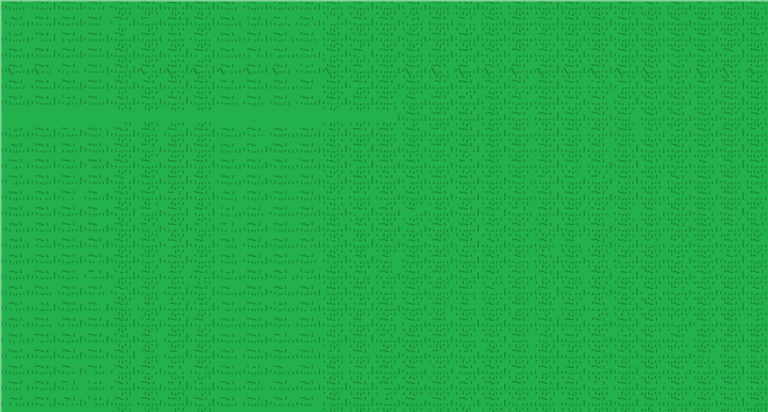
This texture is drawn by a WebGL 1 fragment shader. Its source:

```glsl
precision highp float;

uniform vec2 u_resolution;

#define REPEATS vec2(29.0, 26.0)
#define SLOTS vec2(6.0, 3.0)
#define GROUND vec3(0.133, 0.694, 0.300)
#define INK vec3(0.105, 0.540, 0.225)
#define EDGE vec3(0.52, 0.83, 0.61)
#define STROKE 0.0034
#define DASH_MIN 0.0045
#define DASH_MAX 0.0100
#define EDGE_WIDTH 0.0036
#define KEEP 0.78
#define WEAR 0.06

float hash(vec2 p) {
  vec3 h = fract(vec3(p.xyx) * 0.1031);
  h += dot(h, h.yzx + 33.33);
  return fract((h.x + h.y) * h.z);
}

// Antialiased coverage of a box; lengths are fractions of canvas height
float boxCover(vec2 offset, vec2 size, float pixel) {
  vec2 c = clamp(0.5 + (0.5 * size - abs(offset)) / pixel, 0.0, 1.0);
  return c.x * c.y;
}

// Little strokes, alike in every tile, with some lost by column and by wear
float motif(vec2 local, vec2 tile, vec2 tileSize, float pixel) {
  float group = hash(vec2(floor(tile.x / 4.0), 5.7));
  float sparse = step(tile.x, 14.5) * step(0.45, group);
  float ink = 0.0;
  for (int i = 0; i < 18; i++) {
    float n = float(i);
    vec2 slot = vec2(mod(n, SLOTS.x), floor(n / SLOTS.x));
    vec2 jitter = vec2(hash(slot + 11.3), hash(slot + 47.9));
    vec2 center = (slot + 0.2 + 0.6 * jitter) / SLOTS;
    center.x = mix(0.14, 0.98, center.x);
    center.y += 0.05 * (hash(vec2(tile.x, n)) - 0.5);

    float len = mix(DASH_MIN, DASH_MAX, hash(slot + 83.1));
    float upright = step(0.32, hash(slot + 29.6));
    vec2 size = mix(vec2(len, STROKE), vec2(STROKE, len), upright);

    float kept = step(hash(slot + 61.4), KEEP + 0.004 * tile.x);
    kept *= step(WEAR, hash(tile + n * 7.3));
    kept *= 1.0 - sparse * step(slot.y, 0.5);
    ink = max(ink, kept * boxCover((local - center) * tileSize, size, pixel));
  }
  return ink;
}

// Broken vertical line beside each column
float seam(vec2 local, vec2 tile, vec2 tileSize, float pixel) {
  float strength = hash(vec2(tile.x, 91.7));
  vec2 center = vec2(0.06, 0.45 + 0.2 * strength);
  vec2 size = vec2(STROKE, mix(0.008, 0.020, strength));
  float kept = step(0.15, hash(tile + 17.2));
  return kept * boxCover((local - center) * tileSize, size, pixel);
}

// Slanted strokes that mark one heavier row
float slant(vec2 local, vec2 tile, vec2 tileSize, float pixel) {
  vec2 offset = (local - vec2(0.38, 0.5)) * tileSize;
  offset.x += 0.6 * offset.y;
  float heavyRow = 1.0 - step(0.5, abs(tile.y - 21.0));
  float kept = step(0.25, hash(tile + 53.8));
  return heavyRow * kept * boxCover(offset, vec2(0.005, 0.017), pixel);
}

void main() {
  vec2 uv = gl_FragCoord.xy / u_resolution;
  float aspect = u_resolution.x / u_resolution.y;
  float pixel = 1.0 / u_resolution.y;
  vec2 tileSize = vec2(aspect, 1.0) / REPEATS;
  vec2 tile = floor(uv * REPEATS);
  vec2 local = fract(uv * REPEATS);

  float ink = motif(local, tile, tileSize, pixel);
  ink = max(ink, seam(local, tile, tileSize, pixel));
  ink = max(ink, slant(local, tile, tileSize, pixel));

  // Bare band across the left half of one row
  float bare = step(tile.x, 14.5) * (1.0 - step(0.5, abs(tile.y - 18.0)));
  ink *= 1.0 - bare * step(0.35, local.y);

  vec3 color = mix(GROUND, INK, ink);

  // Pale rim along the top and left
  float rim = min(uv.x * aspect, 1.0 - uv.y);
  float rimCover = clamp(0.5 + (EDGE_WIDTH - rim) / pixel, 0.0, 1.0);
  color = mix(color, EDGE, rimCover);
  gl_FragColor = vec4(color, 1.0);
}
```
